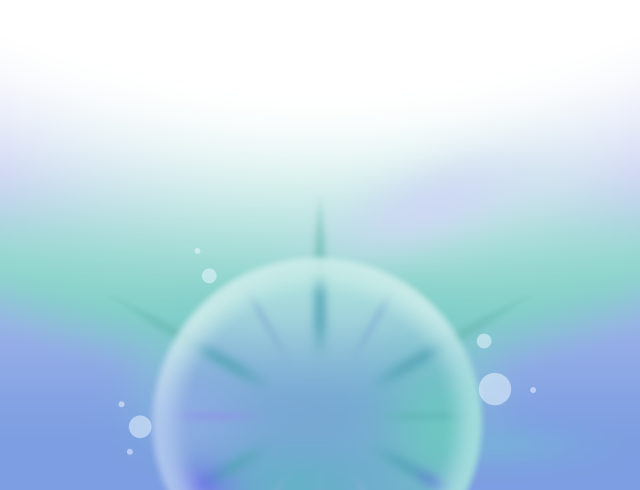
Reproduce this background procedurally as a Shadertoy shader.

```glsl
// Soft glass orb with radial rays and bubbles over a white, teal and blue haze.

// Soft elliptical spot, 1 at its centre
float spot(vec2 p, vec2 centre, vec2 size) {
    vec2 q = (p - centre) / size;
    return exp(-dot(q, q));
}

// Haze: blue floor, teal band, lavender flanks, white top
vec3 backdrop(vec2 p) {
    float bend = p.x * p.x / 0.426;
    vec3 blue = mix(vec3(0.49, 0.62, 0.885), vec3(0.60, 0.69, 0.91), smoothstep(0.08, 0.38, p.y));
    vec3 teal = vec3(0.49, 0.805, 0.775);
    float edge = 0.24 + 0.13 * bend;
    vec3 col = mix(blue, teal, smoothstep(edge - 0.07, edge + 0.10, p.y));
    col = mix(col, vec3(0.46, 0.73, 0.84), 0.5 * spot(p, vec2(0.38, 0.09), vec2(0.15, 0.04)));
    col = mix(col, vec3(0.60, 0.66, 0.90), bend * smoothstep(0.46, 0.68, p.y));
    col = mix(col, vec3(1.0), smoothstep(0.28, 0.82 + 0.14 * bend, p.y));

    // Slanted lavender veil on the right
    vec2 veil = mat2(0.94, -0.34, 0.34, 0.94) * (p - vec2(0.23, 0.58));
    return mix(col, vec3(0.81, 0.84, 0.96), 0.85 * spot(veil, vec2(0.0), vec2(0.20, 0.075)));
}

// Tinted inside of the orb
vec3 orbInterior(vec2 p) {
    vec3 col = mix(vec3(0.47, 0.66, 0.83), vec3(0.68, 0.88, 0.87), smoothstep(0.15, 0.45, p.y));
    col = mix(col, vec3(0.43, 0.79, 0.75), 0.9 * spot(p, vec2(0.25, 0.13), vec2(0.12, 0.16)));
    col = mix(col, vec3(0.57, 0.68, 0.90), 0.8 * spot(p, vec2(-0.28, 0.14), vec2(0.13, 0.13)));
    col = mix(col, vec3(0.38, 0.70, 0.77), 0.8 * spot(p, vec2(-0.06, 0.0), vec2(0.18, 0.08)));
    return mix(col, vec3(0.46, 0.48, 0.91), 0.8 * spot(p, vec2(-0.25, 0.0), vec2(0.08, 0.06)));
}

// Twelve rays, alternately faint and strong; only strong ones leave the orb
vec3 addRays(vec3 col, vec2 p) {
    vec2 q = p - vec2(0.0, 0.15);
    for (int i = 0; i < 12; i++) {
        float angle = radians(30.0 * float(i));
        vec2 dir = vec2(cos(angle), sin(angle));
        float along = dot(q, dir);
        float across = dot(q, vec2(-dir.y, dir.x));
        bool strong = i == 1 || i == 3 || i == 5 || i == 7 || i == 11;
        float width = strong ? 0.016 : 0.011;
        float inner = exp(-across * across / (width * width));
        inner *= smoothstep(0.10, 0.20, along) * (1.0 - smoothstep(0.23, 0.33, along));
        vec3 tint = strong ? vec3(0.34, 0.65, 0.72) : vec3(0.52, 0.69, 0.83);
        if (i == 6) tint = vec3(0.56, 0.57, 0.91);
        if (i == 0) tint = vec3(0.37, 0.70, 0.70);
        if (i == 7 || i == 11) tint = mix(tint, vec3(0.40, 0.43, 0.91), smoothstep(0.20, 0.30, along));
        col = mix(col, tint, inner * (strong ? 0.72 : 0.48));

        // Thin tail tapering outwards
        float tailWidth = mix(0.014, 0.006, smoothstep(0.30, 0.52, along));
        float tail = exp(-across * across / (tailWidth * tailWidth));
        tail *= smoothstep(0.29, 0.33, along) * (1.0 - smoothstep(0.33, i == 3 ? 0.47 : 0.54, along));
        if (i == 1 || i == 3 || i == 5) col = mix(col, vec3(0.40, 0.72, 0.69), 0.55 * tail);
    }
    return col;
}

// Pale bubbles: x, y, radius
vec3 addBubbles(vec3 col, vec2 p) {
    vec3 bubbles[8] = vec3[8](
        vec3(-0.250, 0.488, 0.006), vec3(-0.226, 0.437, 0.015),
        vec3(-0.405, 0.175, 0.006), vec3(-0.367, 0.129, 0.023),
        vec3(-0.388, 0.078, 0.006), vec3(0.335, 0.304, 0.015),
        vec3(0.357, 0.206, 0.033), vec3(0.435, 0.204, 0.006));
    for (int i = 0; i < 8; i++) {
        vec3 b = bubbles[i];
        float cover = 1.0 - smoothstep(-0.0015, 0.0015, length(p - b.xy) - b.z);
        col = mix(col, vec3(0.93, 0.97, 1.0), cover * 0.52);
    }
    return col;
}

void mainImage(out vec4 fragColor, in vec2 fragCoord) {
    // x is centred, y runs from 0 to 1
    vec2 p = vec2(fragCoord.x - 0.5 * iResolution.x, fragCoord.y) / iResolution.y;
    vec3 col = backdrop(p);

    // Orb body with a teal halo beside it
    vec2 toOrb = p - vec2(-0.006, 0.138);
    float r = length(toOrb);
    float halo = exp(-pow(max(r - 0.33, 0.0) / 0.07, 2.0)) * smoothstep(0.0, 0.30, p.y);
    col = mix(col, vec3(0.50, 0.80, 0.80), 0.45 * halo * (1.0 - smoothstep(0.32, 0.48, p.y)));
    float inside = 1.0 - smoothstep(0.320, 0.345, r);
    col = mix(col, orbInterior(p), inside);
    col = addRays(col, p);

    // Blurred rim, crisper on its outer side
    float rim = smoothstep(0.255, 0.325, r) * (1.0 - smoothstep(0.324, 0.348, r));
    vec3 rimColor = mix(vec3(0.70, 0.79, 0.94), vec3(0.80, 0.925, 0.915), smoothstep(0.10, 0.36, p.y));
    rimColor = mix(rimColor, vec3(0.67, 0.88, 0.88), smoothstep(0.1, 0.3, p.x) * (1.0 - smoothstep(0.2, 0.4, p.y)));
    col = mix(col, rimColor, 0.82 * rim);

    fragColor = vec4(addBubbles(col, p), 1.0);
}
```
